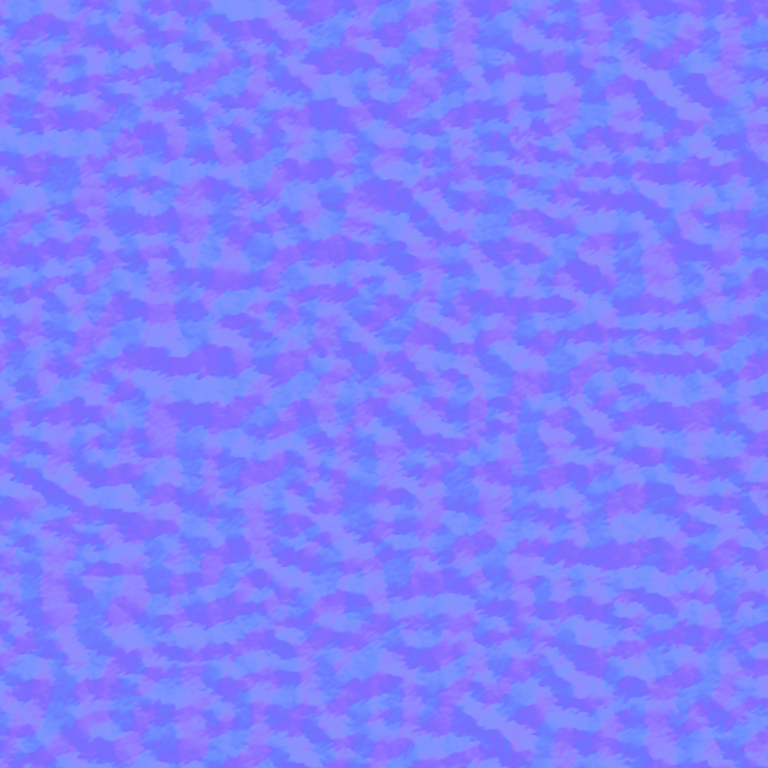
Give the GLSL for this texture map, as a Shadertoy shader.

```glsl
// Tangent-space normal map of a softly rumpled, grainy surface.
// Slopes come from the exact derivatives of gradient noise, read at a point
// shifted by finer slanted noise, then limited so that facets look even.

const vec2  BUMP_FREQ    = vec2(23.0, 28.0); // bumps across the canvas
const float OCTAVE_STEP  = 2.1;              // frequency ratio of second octave
const float OCTAVE_SLOPE = 0.34;             // slope share of second octave
const float FRAY_FREQ    = 66.0;             // coarse fraying of facet edges
const float FRAY_AMOUNT  = 0.0032;
const float GRAIN_FREQ   = 150.0;            // fine fraying and grain
const float GRAIN_AMOUNT = 0.0015;
const float GRAIN_SLOPE  = 0.20;
const float STREAK_ANGLE = 0.55;             // direction of the fine streaks
const float STREAK_SHAPE = 0.75;             // below 1 lengthens the streaks
const float SOFTNESS     = 0.42;             // slope at which facets level off
const float TILT         = 0.160;            // largest sideways normal

// Integer hash giving a unit gradient for a lattice cell
vec2 cellGradient(vec2 cell) {
    uvec2 c = uvec2(ivec2(cell));
    uint h = c.x * 1597334677u ^ c.y * 3812015801u;
    h = (h ^ (h >> 16)) * 2146121005u;
    h = (h ^ (h >> 15)) * 2221713035u;
    h ^= h >> 16;
    float angle = float(h & 65535u) * (6.2831853 / 65536.0);
    return vec2(cos(angle), sin(angle));
}

// Derivative of quintic gradient noise
vec2 noiseSlope(vec2 p) {
    vec2 i = floor(p);
    vec2 f = p - i;
    vec2 u = f * f * f * (f * (f * 6.0 - 15.0) + 10.0);
    vec2 du = 30.0 * f * f * (f * (f - 2.0) + 1.0);

    vec2 ga = cellGradient(i);
    vec2 gb = cellGradient(i + vec2(1.0, 0.0));
    vec2 gc = cellGradient(i + vec2(0.0, 1.0));
    vec2 gd = cellGradient(i + vec2(1.0, 1.0));

    float a = dot(ga, f);
    float b = dot(gb, f - vec2(1.0, 0.0));
    float c = dot(gc, f - vec2(0.0, 1.0));
    float d = dot(gd, f - vec2(1.0, 1.0));

    vec2 blended = mix(mix(ga, gb, u.x), mix(gc, gd, u.x), u.y);
    return blended + du * (u.yx * (a - b - c + d) + vec2(b, c) - a);
}

// Rotated and stretched coordinates for the streaky detail
vec2 streakSpace(vec2 p) {
    float c = cos(STREAK_ANGLE);
    float s = sin(STREAK_ANGLE);
    return vec2((c * p.x + s * p.y) * STREAK_SHAPE, c * p.y - s * p.x);
}

void mainImage(out vec4 fragColor, in vec2 fragCoord) {
    vec2 uv = fragCoord / iResolution.y;

    // Fray the facet edges with two scales of slanted noise
    vec2 streak = streakSpace(uv);
    vec2 fray = noiseSlope(streak * FRAY_FREQ + 31.7);
    vec2 grain = noiseSlope(streak * GRAIN_FREQ + 73.3);
    vec2 p = (uv + fray * FRAY_AMOUNT + grain * GRAIN_AMOUNT) * BUMP_FREQ;

    // Sum the slopes of the broad bumps and the grain
    vec2 slope = noiseSlope(p + 5.2);
    slope += OCTAVE_SLOPE * noiseSlope(p * OCTAVE_STEP + 17.9);
    slope *= BUMP_FREQ / (0.5 * (BUMP_FREQ.x + BUMP_FREQ.y));
    slope += GRAIN_SLOPE * grain;

    // Level off the steep parts and encode the unit normal
    vec2 tilt = -TILT * slope / sqrt(dot(slope, slope) + SOFTNESS * SOFTNESS);
    vec3 normal = vec3(tilt, sqrt(1.0 - dot(tilt, tilt)));
    fragColor = vec4(0.5 + 0.5 * normal, 1.0);
}
```
